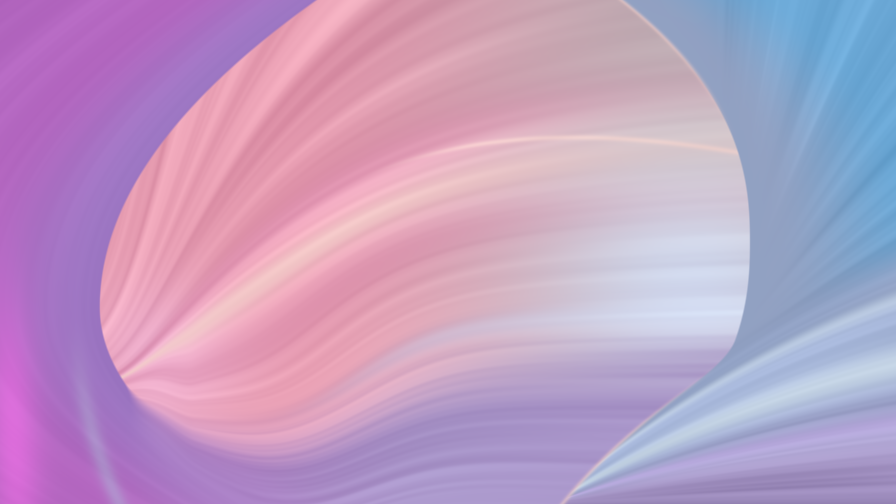
Reproduce this background procedurally as a Shadertoy shader.

```glsl
const vec3 PINK   = vec3(0.91, 0.62, 0.70);
const vec3 ROSE   = vec3(0.83, 0.51, 0.65);
const vec3 BLUSH  = vec3(0.96, 0.73, 0.86);
const vec3 CREAM  = vec3(0.94, 0.80, 0.78);
const vec3 SAND   = vec3(0.76, 0.70, 0.72);
const vec3 PEARL  = vec3(0.82, 0.86, 0.95);
const vec3 LILAC  = vec3(0.68, 0.61, 0.81);
const vec3 ORCHID = vec3(0.71, 0.54, 0.80);
const vec3 PLUM   = vec3(0.70, 0.40, 0.75);
const vec3 VIOLET = vec3(0.62, 0.47, 0.77);
const vec3 NEON   = vec3(0.90, 0.43, 0.88);
const vec3 STEEL  = vec3(0.57, 0.63, 0.76);
const vec3 SKY    = vec3(0.41, 0.65, 0.83);
const vec3 SILVER = vec3(0.77, 0.83, 0.88);
const vec2 FOCUS  = vec2(0.25, 0.20);      // root of the inner fan
const vec2 CORNER = vec2(1.42, 0.28);      // root of the blue rays
const float FAN_BEND = 0.4;
const float RIBBON_ROOT = 1.09;
const float RIBBON_BEND = 0.8;
const float RIBBON_TOP = 0.81;

float hash(vec2 p) {
    return fract(sin(dot(p, vec2(127.1, 311.7))) * 43758.5453);
}

float noise(vec2 p) {
    vec2 i = floor(p), f = fract(p);
    f = f * f * (3.0 - 2.0 * f);
    return mix(mix(hash(i), hash(i + vec2(1, 0)), f.x),
               mix(hash(i + vec2(0, 1)), hash(i + vec2(1, 1)), f.x), f.y);
}

float bell(float x, float width) {
    return exp(-x * x / (width * width));
}

// Layered streaks across a flow coordinate, faded where too fine to resolve
float strands(float across, float along, float freq) {
    float sum = 0.0, gain = 0.5, footprint = fwidth(across);
    for (int i = 0; i < 4; i++) {
        float visible = 1.0 - smoothstep(0.3, 0.9, footprint * freq);
        sum += gain * visible * (noise(vec2(across * freq, along * 1.3 + float(i) * 7.0)) - 0.5);
        freq *= 2.1;
        gain *= 0.72;
    }
    return sum;
}

float leftEdge(float y) {
    float h = y - 0.39;
    return 0.198 + h * h * (h > 0.0 ? 1.156 : 2.2);
}

float rightEdge(float y) {
    float bulge = 1.488 - 1.485 * pow(abs(y - 0.52), 2.4);
    float sweep = 1.116 + 0.8 * y + 1.25 * y * y;
    float h = max(0.05 - abs(bulge - sweep), 0.0) / 0.05;
    return min(bulge, sweep) - h * h * 0.0125;
}

vec3 innerFan(vec2 p) {
    float v = p.x - FOCUS.x;
    float u = 0.5 * (v + sqrt(v * v + 0.008));
    float spread = 1.0 - exp(-u / FAN_BEND);
    float s = (p.y - FOCUS.y) / spread;
    float dip = 0.13 * bell(u - 0.3, 0.25) * smoothstep(0.0, 0.15, u);
    s += dip / spread * (1.0 - smoothstep(0.0, 0.7, s));
    float streak = strands(atan(s), p.x, 11.0);

    vec3 col = mix(PINK, SAND, smoothstep(0.55, 1.42, p.x));
    col = mix(col, PEARL, 0.9 * bell(length((p - vec2(1.38, 0.43)) * vec2(0.8, 1.0)), 0.24));
    vec3 low = mix(ORCHID, LILAC, smoothstep(0.3, 0.9, p.x));
    col = mix(col, low, 1.0 - smoothstep(-0.08, 0.27, s + 0.15 * streak));
    col = mix(col, BLUSH, 0.75 * bell(length(p - vec2(0.32, 0.28)), 0.15));

    // Prominent folds
    float fade = 1.0 - 0.7 * smoothstep(0.6, 1.4, p.x);
    col = mix(col, ROSE, 0.6 * fade * bell(s - 0.66, 0.06));
    col = mix(col, ROSE, 0.4 * fade * bell(s - 0.43, 0.06));
    col = mix(col, CREAM, 0.75 * fade * bell(s - 0.54, 0.035));
    col = mix(col, CREAM, 0.6 * smoothstep(0.7, 1.0, p.x) * bell(s - 0.67 + 0.1 * v * v, 0.006));
    col = mix(col, PEARL, 0.4 * smoothstep(0.5, 0.9, p.x) * bell(s - 0.19, 0.025));
    return col + streak * vec3(0.20, 0.25, 0.21) * mix(1.0, 0.65, smoothstep(0.6, 1.4, p.x));
}

vec3 leftFrame(vec2 p, float gap) {
    vec3 col = mix(VIOLET, PLUM, smoothstep(0.0, 0.3, gap));
    col = mix(col, ORCHID, 0.6 * smoothstep(0.15, 0.5, p.x) * smoothstep(0.35, 0.0, p.y));
    col = mix(col, NEON, 0.8 * bell(p.x - 0.035 + 0.06 * p.y, 0.05) * bell(p.y - 0.13, 0.28));
    float lower = max(0.38 - p.y, 0.0);
    float arc = p.x - 0.15 - 0.6 * lower * lower;
    col = mix(col, LILAC, 0.7 * bell(arc, 0.018) * smoothstep(0.0, 0.25, lower));
    return col + 0.06 * strands(gap, p.y, 14.0);
}

vec3 rightFrame(vec2 p, float gap) {
    // Blue rays above
    vec2 q = p - CORNER;
    float angle = atan(q.y, max(q.x, 0.001)) + 0.15 * q.x;
    vec3 rays = mix(STEEL, SKY, smoothstep(0.04, 0.32, gap) * smoothstep(0.2, 0.65, p.y));
    rays += 0.12 * smoothstep(0.0, 0.2, gap) * strands(angle, p.y, 14.0);

    // Silver ribbons below
    float u = max(p.x - RIBBON_ROOT, 0.01);
    float s = p.y / (1.0 - exp(-u / RIBBON_BEND));
    vec3 ribbons = mix(LILAC * 0.95, STEEL * 1.06, smoothstep(0.1, 0.5, s));
    ribbons = mix(ribbons, SILVER, 0.8 * bell(s - 0.48, 0.06));
    ribbons = mix(ribbons, SILVER, 0.5 * bell(s - 0.70, 0.03));
    ribbons = mix(ribbons, LILAC * 1.12, 0.6 * bell(s - 0.28, 0.035));
    ribbons += 0.23 * strands(s, p.x, 9.0);
    return mix(ribbons, rays, smoothstep(RIBBON_TOP - 0.07, RIBBON_TOP + 0.1, s));
}

void mainImage(out vec4 fragColor, in vec2 fragCoord) {
    vec2 p = fragCoord / iResolution.y;
    p.x *= 16.0 / 9.0 * iResolution.y / iResolution.x;
    float leftGap = leftEdge(p.y) - p.x;
    float rightGap = p.x - rightEdge(p.y);
    float softness = fwidth(leftGap) + 0.16 * smoothstep(0.24, 0.05, p.y);
    float rightAA = fwidth(rightGap);

    vec3 col = innerFan(p);
    col = mix(col, leftFrame(p, leftGap), smoothstep(-softness, softness, leftGap));
    col = mix(col, rightFrame(p, rightGap), smoothstep(-rightAA, rightAA, rightGap));

    // Thin light along the right rim
    float rim = smoothstep(0.7, 0.95, p.y) + smoothstep(0.3, 0.1, p.y);
    col = mix(col, CREAM, 0.55 * rim * bell(rightGap, 0.004 + rightAA * 0.5));
    fragColor = vec4(clamp(col, 0.0, 1.0), 1.0);
}
```
